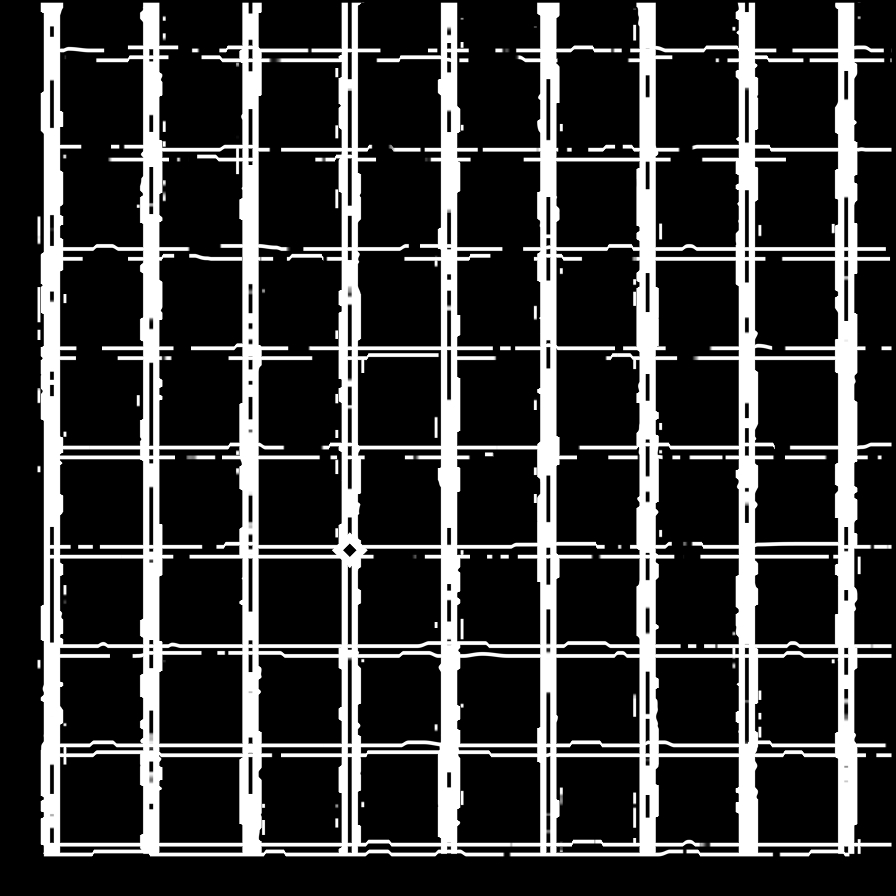
Give the GLSL for this pattern, as a Shadertoy shader.

```glsl
float hash(vec2 p) {
    vec3 q = fract(vec3(p.xyx) * vec3(0.1031, 0.103, 0.0973));
    q += dot(q, q.yzx + 33.33);
    return fract((q.x + q.y) * q.z);
}

// Smooth noise along one axis, separate for each seed
float noise(float x, float seed) {
    float i = floor(x), f = fract(x);
    f = f * f * (3.0 - 2.0 * f);
    return mix(hash(vec2(i, seed)), hash(vec2(i + 1.0, seed)), f);
}

// Long dashes with small nicks
float grain(float x, float seed) {
    return 0.72 * noise(x * 30.0, seed) + 0.28 * noise(x * 110.0, seed + 7.0);
}

float soften(float d) {
    float px = 0.75 / min(iResolution.x, iResolution.y);
    return 1.0 - smoothstep(-px, px, d);
}

float span(float x, float lo, float hi) {
    return soften(max(lo - x, x - hi));
}

float verticalBar(vec2 uv, float d, float column) {
    float seed = 11.0 + column * 13.0 + (d > 0.0 ? 5.0 : 0.0);

    // Ragged edges, rougher toward the right
    float rough = smoothstep(0.62, 0.68, grain(uv.y, seed) + 0.012 * column);
    float bar = soften(abs(d) - 0.0091 - 0.0034 * rough);

    // Broken dark core
    float coreSeed = 211.0 + column * 17.0;
    float bias = column == 3.0 ? 0.2 : 0.0;
    float core = smoothstep(0.53, 0.57, grain(uv.y, coreSeed) + bias);
    bar *= 1.0 - core * soften(abs(d) - 0.0021);

    // Rare streaks beside the bar
    float stray = smoothstep(0.79, 0.82, grain(uv.y * 0.9, seed + 301.0));
    bar = max(bar, stray * soften(abs(abs(d) - 0.0145) - 0.0016));
    return bar * span(uv.y, 0.047, 0.997);
}

float horizontalPair(vec2 uv, vec2 d, float row) {
    float ink = 0.0;
    for (int i = 0; i < 2; i++) {
        float side = float(i) * 2.0 - 1.0;
        float seed = 503.0 + row * 19.0 + side * 4.0;

        // Small stepped shifts along the stroke
        float n = noise(uv.x * 26.0, seed + 101.0);
        float shift = smoothstep(0.7, 0.76, n) - smoothstep(0.24, 0.3, 1.0 - n);
        float stroke = soften(abs(d.y - side * 0.0055 - 0.0017 * shift) - 0.0021);

        // Gaps grow upward and close near the crossings
        float gap = 0.13 + 0.055 * min(row, 5.0) + (side < 0.0 ? 0.08 : -0.03);
        gap -= 0.2 * (1.0 - smoothstep(0.014, 0.036, abs(d.x)));
        float present = smoothstep(gap - 0.02, gap + 0.02, grain(uv.x, seed));

        bool closing = row == 0.0 && side < 0.0;
        ink = max(ink, stroke * present * span(uv.x, 0.049, closing ? 0.948 : 0.995));
    }
    return ink;
}

void mainImage(out vec4 fragColor, in vec2 fragCoord) {
    vec2 uv = fragCoord / iResolution.xy;

    // Nine bars across and nine stroke pairs down
    vec2 origin = vec2(0.058, 0.0535);
    vec2 id = clamp(round((uv - origin) / 0.1108), 0.0, 8.0);
    vec2 d = uv - origin - id * 0.1108;

    float ink = verticalBar(uv, d.x, id.x);
    ink = max(ink, horizontalPair(uv, d, id.y));

    // Blot with a hollow centre at one crossing
    if (id == vec2(3.0)) {
        float diamond = abs(d.x) + abs(d.y);
        ink = max(ink, soften(diamond - 0.02));
        ink *= 1.0 - soften(diamond - 0.0075);
    }

    fragColor = vec4(vec3(ink), 1.0);
}
```
